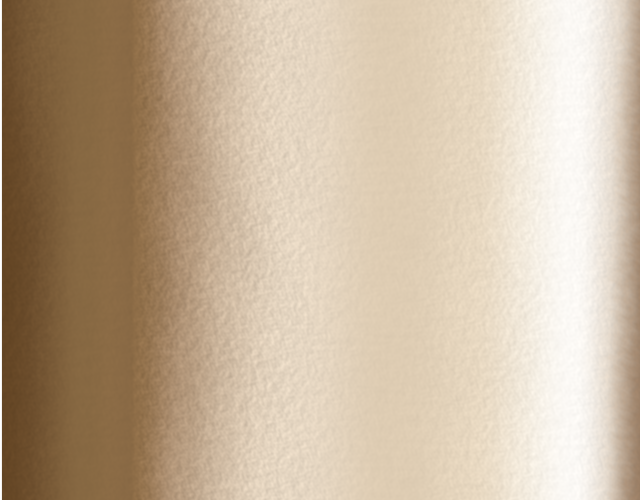
Give the GLSL for this texture, as a Shadertoy shader.

```glsl
// Softly bent sheet of champagne-gold foil with vertical bands of reflected light.
// A smooth colour profile runs across the sheet; fibrous gradient noise acts as
// a surface slope that nudges the reflection and adds a fine embossed grain.

vec2 gradientAt(vec2 cell) {
    vec3 p = fract(cell.xyx * vec3(0.1031, 0.1030, 0.0973));
    p += dot(p, p.yzx + 33.33);
    float angle = 6.2832 * fract((p.x + p.y) * p.z);
    return vec2(cos(angle), sin(angle));
}

float gradientNoise(vec2 p) {
    vec2 i = floor(p), f = fract(p);
    vec2 u = f * f * f * (f * (f * 6.0 - 15.0) + 10.0);
    vec2 e = vec2(0.0, 1.0);
    float low = mix(dot(gradientAt(i), f), dot(gradientAt(i + e.yx), f - e.yx), u.x);
    float high = mix(dot(gradientAt(i + e), f - e), dot(gradientAt(i + e.yy), f - e.yy), u.x);
    return mix(low, high, u.y);
}

// Rotated layers of crumple, each about twice as fine as the last
float crumple(vec2 p) {
    float sum = 0.0, weight = 0.5;
    for (int i = 0; i < 3; i++) {
        sum += weight * gradientNoise(p);
        p = mat2(1.6, 0.8, -0.8, 1.6) * p + 17.3;
        weight *= 0.9;
    }
    return sum;
}

// A soft bump between a and d that is flat between b and c
float band(float a, float b, float c, float d, float x) {
    return smoothstep(a, b, x) * (1.0 - smoothstep(c, d, x));
}

// Reflected colour across the sheet, left to right
vec3 foilProfile(float x) {
    vec3 c = vec3(0.39, 0.27, 0.14);
    c = mix(c, vec3(0.43, 0.31, 0.18), smoothstep(0.00, 0.07, x));
    c = mix(c, vec3(0.53, 0.41, 0.26), smoothstep(0.04, 0.13, x));
    c = mix(c, vec3(0.56, 0.43, 0.28), smoothstep(0.13, 0.20, x));
    c = mix(c, vec3(0.66, 0.54, 0.42), smoothstep(0.205, 0.29, x));
    c = mix(c, vec3(0.78, 0.69, 0.59), smoothstep(0.25, 0.36, x));
    c = mix(c, vec3(0.90, 0.84, 0.76), smoothstep(0.31, 0.46, x));
    c = mix(c, vec3(0.87, 0.80, 0.70), smoothstep(0.48, 0.60, x));
    c = mix(c, vec3(0.91, 0.85, 0.76), smoothstep(0.62, 0.78, x));
    c = mix(c, vec3(0.96, 0.935, 0.89), smoothstep(0.74, 0.85, x));
    c = mix(c, vec3(0.985, 0.975, 0.96), smoothstep(0.82, 0.89, x));
    c = mix(c, vec3(0.87, 0.82, 0.76), smoothstep(0.90, 0.98, x));
    return mix(c, vec3(0.60, 0.49, 0.39), smoothstep(0.95, 1.015, x));
}

void mainImage(out vec4 fragColor, in vec2 fragCoord) {
    vec2 uv = fragCoord / iResolution.xy;
    vec2 p = fragCoord / iResolution.y;

    // Rough areas of the sheet, between the glossy bands
    float rough = 0.25
        + 0.75 * band(0.195, 0.225, 0.42, 0.60, uv.x)
        + 0.30 * band(0.62, 0.74, 0.82, 0.88, uv.x)
        + 0.55 * smoothstep(0.88, 0.96, uv.x)
        + 0.35 * (1.0 - smoothstep(0.05, 0.12, uv.x));

    // Bend of the bands towards the top and bottom
    float ends = pow(abs(2.0 * uv.y - 1.0), 2.0);
    float x = uv.x;
    x += 0.025 * ends * band(0.21, 0.28, 0.38, 0.50, x);
    x += 0.035 * smoothstep(0.5, 1.0, uv.y) * (1.0 - smoothstep(0.03, 0.13, x));
    x += (0.012 - 0.024 * uv.y) * smoothstep(0.88, 0.98, x);

    // Broad dents and fine slanted fibres shift the reflection
    vec2 fibre = mat2(0.92, -0.38, 0.38, 0.92) * p * vec2(52.0, 46.0);
    float dents = gradientNoise(p * vec2(9.0, 6.0));
    float grain = crumple(fibre);
    x += rough * (0.008 * dents + 0.014 * grain);
    vec3 color = foilProfile(x);

    // Embossed grain catches light from the upper left
    float emboss = grain - crumple(fibre + vec2(0.20, -0.20));
    color *= 1.0 + rough * (0.02 * dents + 0.04 * grain + 0.075 * emboss);

    // Faint brushed lines across the glossy bands
    color *= 1.0 + 0.012 * gradientNoise(p * vec2(14.0, 90.0));

    // Crisp fold where the glossy brown band meets the rough side
    color *= 1.0 - 0.04 * band(0.16, 0.204, 0.205, 0.212, uv.x);

    // Bare white margin on the left
    float margin = 1.0 - smoothstep(0.002, 0.004, uv.x);
    fragColor = vec4(mix(clamp(color, 0.0, 1.0), vec3(1.0), margin), 1.0);
}
```
